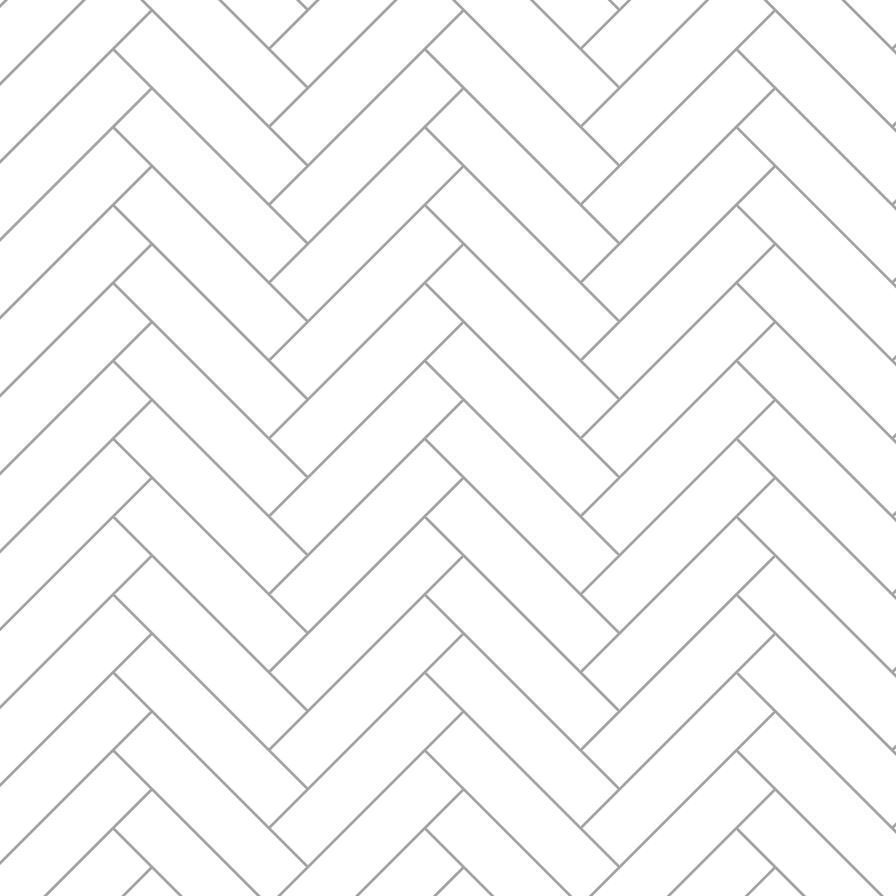
Reproduce this pattern procedurally as a three.js fragment shader.

```glsl
varying vec2 vUv;

const float ROWS = 11.5;                     // planks stacked up the canvas
const float PLANK_LENGTH = 4.0;              // in plank widths
const float JOINT_WIDTH = 0.05;              // in plank widths
const vec2 CORNER = vec2(0.1262, 0.9453);    // a plank corner on the canvas
const vec3 PLANK_COLOR = vec3(1.0);
const vec3 JOINT_COLOR = vec3(0.635, 0.635, 0.64);

// Distance to the nearest plank edge, in plank widths
float herringboneEdge(vec2 p) {
  vec2 cell = floor(p);
  vec2 f = p - cell;
  float stepIndex = mod(cell.x - cell.y - 1.0, 2.0 * PLANK_LENGTH);

  // Planks run along x for the first half of the cycle, along -y for the rest
  bool alongX = stepIndex < PLANK_LENGTH - 0.5;
  float across = alongX ? f.y : f.x;
  float along = alongX ? stepIndex + f.x : stepIndex - PLANK_LENGTH + 1.0 - f.y;

  float side = min(across, 1.0 - across);
  float end = min(along, PLANK_LENGTH - along);
  return min(side, end);
}

void main() {
  // Diagonal axes: x down to the right, y down to the left
  vec2 d = vec2(vUv.x - CORNER.x, CORNER.y - vUv.y) * ROWS;
  vec2 p = vec2(d.x + d.y, d.y - d.x);

  // Joint coverage, smoothed over one pixel
  float pixel = max(length(dFdx(p)), length(dFdy(p)));
  float joint = clamp(0.5 + (0.5 * JOINT_WIDTH - herringboneEdge(p)) / pixel, 0.0, 1.0);

  gl_FragColor = vec4(mix(PLANK_COLOR, JOINT_COLOR, joint), 1.0);
}
```
